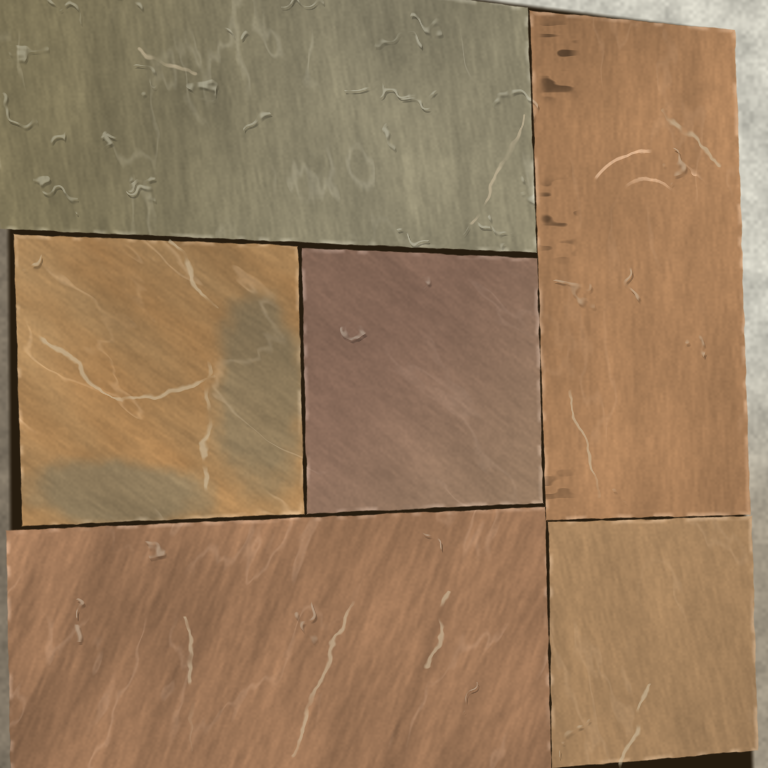
Write a Shadertoy shader that draws this texture.

```glsl
float hash(vec2 p) {
    vec3 q = fract(vec3(p.xyx) * 0.1031);
    q += dot(q, q.yzx + 33.33);
    return fract((q.x + q.y) * q.z);
}

float noise(vec2 p) {
    vec2 i = floor(p), f = fract(p);
    f = f * f * (3.0 - 2.0 * f);
    return mix(mix(hash(i), hash(i + vec2(1, 0)), f.x),
               mix(hash(i + vec2(0, 1)), hash(i + 1.0), f.x), f.y);
}

float fbm(vec2 p) {
    float sum = 0.0, amp = 0.53;
    for (int i = 0; i < 4; i++) {
        sum += amp * noise(p);
        p = mat2(1.6, 1.2, -1.2, 1.6) * p + 7.3;
        amp *= 0.5;
    }
    return sum;
}

vec2 turn(vec2 p, float a) {
    return vec2(dot(p, vec2(cos(a), sin(a))), dot(p, vec2(-sin(a), cos(a))));
}

// Positive to the left of a clockwise edge
float edge(vec2 p, vec2 a, vec2 b) {
    vec2 e = normalize(b - a);
    return dot(p - a, vec2(-e.y, e.x));
}

float quad(vec2 p, vec2 tl, vec2 tr, vec2 br, vec2 bl) {
    return max(max(edge(p, tl, tr), edge(p, tr, br)), max(edge(p, br, bl), edge(p, bl, tl)));
}

// x: distance to the segment, y: position along it
vec2 segment(vec2 p, vec2 a, vec2 b) {
    vec2 e = b - a;
    float t = clamp(dot(p - a, e) / dot(e, e), 0.0, 1.0);
    return vec2(length(p - a - e * t), t);
}

float vein(vec2 p, vec2 a, vec2 b, float width) {
    vec2 s = segment(p, a, b);
    float w = width * (0.35 + noise(p * 75.0));
    return (1.0 - smoothstep(w * 0.3, w + 0.0012, s.x)) * smoothstep(0.15, 0.6, noise(p * 48.0 + 9.0));
}

// Short raised chips, one per random cell
float chips(vec2 p, float cells, float angle, float density) {
    vec2 g = p * cells + (vec2(noise(p * 65.0), noise(p * 65.0 + 40.0)) - 0.5) * 0.55;
    float mask = 0.0;
    for (int y = -1; y <= 1; y++)
    for (int x = -1; x <= 1; x++) {
        vec2 id = floor(g) + vec2(x, y);
        float seed = hash(id + 17.0);
        float a = angle + (hash(id + 51.0) - 0.5) * 1.5;
        vec2 mid = id + vec2(hash(id + 3.0), hash(id + 8.0));
        vec2 reach = vec2(cos(a), sin(a)) * (0.12 + 0.35 * hash(id + 29.0));
        float d = segment(g, mid - reach, mid + reach).x;
        mask = max(mask, step(seed, density) * (1.0 - smoothstep(0.01, 0.075, d)));
    }
    return mask * smoothstep(0.2, 0.65, noise(p * 110.0));
}

// Layered sandstone with grain, embossed ridges and chips
vec3 stone(vec2 p, vec3 base, float angle, float relief, float chipAngle, float density) {
    vec2 q = turn(p, angle);
    vec2 s = vec2(6.0, 27.0);
    float bed = fbm(q * s);
    float slope = bed - fbm(turn(p + vec2(-0.003, 0.004), angle) * s);
    vec3 c = base * (0.94 + 0.26 * (fbm(p * 5.0) - 0.5) + 0.16 * (bed - 0.5));
    c *= 1.0 + relief * slope + 0.07 * (noise(q * vec2(70, 240)) - 0.5) + 0.05 * (noise(p * 310.0) - 0.5);
    float ridge = 1.0 - abs(2.0 * fbm(q * vec2(7, 19) + 23.0) - 1.0);
    c += 0.08 * relief * smoothstep(0.92, 1.0, ridge) * smoothstep(0.45, 0.75, noise(p * 13.0));
    float lit = chips(p, 17.0, chipAngle, density);
    float shade = chips(p + vec2(-0.002, 0.004), 17.0, chipAngle, density);
    c *= 1.0 - 0.22 * shade * (1.0 - lit);
    return mix(c, base * 0.5 + vec3(0.43, 0.43, 0.40), 0.62 * lit);
}

vec3 lay(vec3 under, vec3 top, float d, vec2 p, float px) {
    d += 0.003 * (fbm(p * 60.0) - 0.5);
    float rim = smoothstep(-0.007, -0.001, d) * smoothstep(0.35, 0.8, noise(p * 70.0));
    return mix(under, top + 0.13 * rim, 1.0 - smoothstep(-px, px, d));
}

float blot(vec2 p, vec2 mid, vec2 size) {
    return 1.0 - smoothstep(0.65, 1.15, length((p - mid) / size) + 0.8 * (fbm(p * 15.0) - 0.5));
}

const vec4 VEINS[12] = vec4[12](
    vec4(0.22, 0.687, 0.28, 0.60), vec4(0.27, 0.53, 0.268, 0.35),
    vec4(0.03, 0.58, 0.16, 0.475), vec4(0.16, 0.475, 0.275, 0.51),
    vec4(0.455, 0.215, 0.385, 0.02), vec4(0.585, 0.23, 0.56, 0.13),
    vec4(0.24, 0.20, 0.255, 0.02), vec4(0.848, 0.108, 0.81, 0.0),
    vec4(0.745, 0.49, 0.78, 0.35), vec4(0.68, 0.85, 0.62, 0.71),
    vec4(0.18, 0.935, 0.25, 0.905), vec4(0.865, 0.855, 0.938, 0.785));

void mainImage(out vec4 fragColor, in vec2 fragCoord) {
    vec2 p = fragCoord / iResolution.xy;
    float px = 1.0 / iResolution.y;

    // Concrete ground and dark joints
    vec3 pale = mix(vec3(0.61, 0.57, 0.50), vec3(0.78, 0.77, 0.72), smoothstep(0.25, 0.6, p.y));
    vec3 c = mix(vec3(0.47, 0.43, 0.37), pale, smoothstep(0.2, 0.6, p.x));
    c *= 0.8 + 0.32 * fbm(p * 32.0) + 0.12 * noise(p * 190.0);
    float bed = quad(p, vec2(0.008, 1.08), vec2(0.952, 0.958), vec2(0.981, -0.02), vec2(0.016, -0.02));
    c = mix(c, vec3(0.15, 0.11, 0.06), 1.0 - smoothstep(-0.004, 0.004, bed));

    // Olive slab
    vec3 olive = mix(vec3(0.52, 0.48, 0.36), vec3(0.58, 0.55, 0.45), smoothstep(0.0, 0.5, p.x));
    float d = quad(p, vec2(-0.02, 1.085), vec2(0.687, 0.990), vec2(0.699, 0.671), vec2(0.0, 0.702));
    c = lay(c, stone(p, olive, 1.75, 0.8, -0.2, 0.42), d, p, px);

    // Tall tan slab with dark stains and curved ridges
    vec3 tan1 = stone(p, vec3(0.68, 0.51, 0.36), 1.6, 0.35, 2.2, 0.06);
    float stain = smoothstep(0.56, 0.75, noise(p * vec2(45, 130))) * smoothstep(0.45, 0.7, noise(p * vec2(3, 11) + 5.0));
    tan1 *= 1.0 - 0.4 * stain * (1.0 - smoothstep(0.012, 0.03, abs(p.x - 0.727)));
    vec2 r = p - vec2(0.845, 0.72) + 0.012 * (fbm(p * 40.0) - 0.5);
    float arcs = 1.0 - smoothstep(0.0008, 0.003, abs(abs(length(r) - 0.066) - 0.018));
    tan1 += 0.2 * arcs * smoothstep(0.025, 0.055, r.y) * smoothstep(0.3, 0.6, noise(p * 50.0));
    d = quad(p, vec2(0.690, 0.986), vec2(0.957, 0.961), vec2(0.977, 0.330), vec2(0.711, 0.323));
    c = lay(c, tan1, d, p, px);

    // Golden slab with grey blots
    vec3 gold = mix(vec3(0.66, 0.49, 0.31), vec3(0.70, 0.57, 0.40), fbm(turn(p, -0.65) * vec2(6, 18)));
    float grey = max(blot(p, vec2(0.335, 0.48), vec2(0.065, 0.14)), blot(p, vec2(0.15, 0.365), vec2(0.13, 0.045)));
    gold = mix(gold, vec3(0.54, 0.48, 0.37), 0.8 * grey);
    d = quad(p, vec2(0.018, 0.695), vec2(0.388, 0.680), vec2(0.396, 0.331), vec2(0.029, 0.315));
    c = lay(c, stone(p, gold, -0.65, 0.9, -0.7, 0.05), d, p, px);

    // Mauve slab
    vec3 mauve = mix(vec3(0.55, 0.43, 0.36), vec3(0.60, 0.49, 0.39), smoothstep(-0.1, 0.4, p.x - p.y));
    d = quad(p, vec2(0.393, 0.677), vec2(0.700, 0.664), vec2(0.707, 0.345), vec2(0.400, 0.331));
    c = lay(c, stone(p, mauve, -0.7, 0.35, -0.8, 0.06), d, p, px);

    // Lower slabs
    d = quad(p, vec2(0.008, 0.309), vec2(0.710, 0.340), vec2(0.718, -0.02), vec2(0.014, -0.02));
    c = lay(c, stone(p, vec3(0.62, 0.465, 0.345), 1.2, 0.65, 1.2, 0.10), d, p, px);
    d = quad(p, vec2(0.714, 0.320), vec2(0.979, 0.328), vec2(0.987, 0.023), vec2(0.719, 0.0));
    c = lay(c, stone(p, vec3(0.67, 0.53, 0.38), 1.8, 0.4, 1.3, 0.05), d, p, px);

    // Long pale veins
    vec2 w = p + 0.025 * (vec2(fbm(p * 24.0), fbm(p * 24.0 + 60.0)) - 0.5);
    float veins = 0.0;
    for (int i = 0; i < 12; i++) veins = max(veins, vein(w, VEINS[i].xy, VEINS[i].zw, 0.003));
    c = mix(c, vec3(0.80, 0.73, 0.61), 0.6 * veins);

    fragColor = vec4(clamp(c, 0.0, 1.0), 1.0);
}
```
